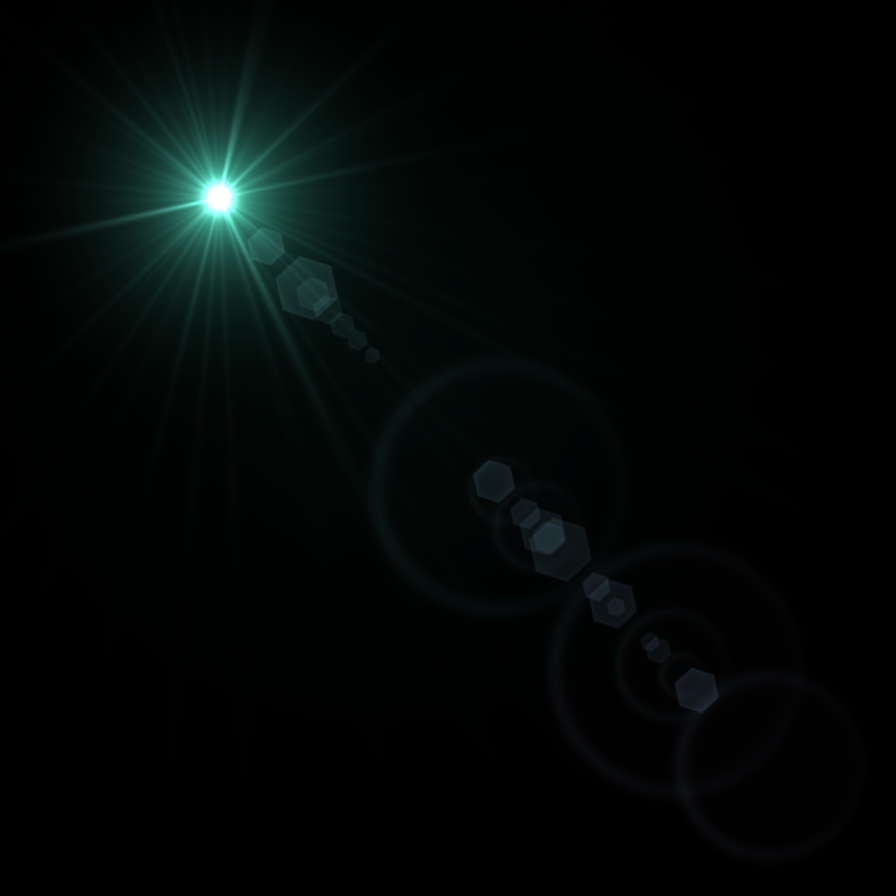
Give the GLSL for this background, as a WebGL 1 fragment shader.

```glsl
precision highp float;
// Lens flare on black: a teal star with fine hashed rays, and a trail of
// hexagonal ghosts and soft rings strung along one diagonal optical axis.
// Every part is additive light, measured in units of the canvas height.

uniform vec2 u_resolution;

const float TAU = 6.283185;
const vec2 LIGHT = vec2(0.245, 0.779);
const vec2 AXIS = vec2(0.5326, -0.5495);
const vec3 TEAL = vec3(0.38, 1.0, 0.86);
const vec3 RAY_TINT = vec3(0.5, 0.95, 0.9);
const vec3 GHOST_NEAR = vec3(0.055, 0.098, 0.1);
const vec3 GHOST_FAR = vec3(0.078, 0.1, 0.125);

float hash(float n) {
  n = fract(n * 0.1031);
  n *= n + 33.33;
  return fract(n * (n + n));
}

vec2 onAxis(float t) {
  return LIGHT + AXIS * t;
}

vec2 heading(float angle) {
  return vec2(cos(angle), sin(angle));
}

// Hexagon distance, slightly turned
float hexDistance(vec2 p, float radius) {
  float d = 0.0;
  for (int i = 0; i < 3; i++) {
    d = max(d, abs(dot(p, heading(0.22 + float(i) * TAU / 6.0))));
  }
  return d - radius * 0.91;
}

// Translucent hexagon with a faint rim
vec3 ghost(vec2 p, float t, float radius) {
  float d = hexDistance(p - onAxis(t), radius);
  float fill = 1.0 - smoothstep(-0.0015, 0.0015, d);
  float rim = exp(-abs(d + 0.0015) / 0.0025);
  return mix(GHOST_NEAR, GHOST_FAR, t) * fill * (0.75 + 0.25 * rim);
}

// Evenly spaced ghosts whose radius grows or shrinks along the axis
vec3 ghostChain(vec2 p, float count, float start, float spacing, float radius, float growth) {
  vec3 sum = vec3(0.0);
  for (int i = 0; i < 5; i++) {
    float k = float(i);
    if (k >= count) break;
    sum += ghost(p, start + k * spacing, radius + k * growth);
  }
  return sum;
}

// Soft circular band, stronger on the side facing away from the right
float ring(vec2 p, float t, float radius, float width) {
  vec2 q = p - onAxis(t);
  float r = length(q);
  float d = r - radius + width;
  float band = exp(-d * d / (width * width));
  float inside = 1.0 - smoothstep(radius - width, radius, r);
  float side = 0.65 - 0.4 * q.x / max(r, 0.001);
  return band * side + 0.12 * inside;
}

// Tapered streak leaving the light
float ray(vec2 q, float angle, float reach, float width) {
  vec2 dir = heading(angle);
  float along = dot(q, dir);
  float across = dot(q, vec2(-dir.y, dir.x));
  float w = 0.0016 + width * max(along, 0.0);
  float fade = exp(-max(along, 0.0) / reach) * smoothstep(0.0, 0.02, along);
  return exp(-across * across / (w * w)) * fade;
}

float rays(vec2 q) {
  // Three leading streaks
  float sum = 0.42 * ray(q, 1.37, 0.07, 0.018);
  sum += 0.36 * ray(q, 3.37, 0.075, 0.02);
  sum += 0.38 * ray(q, 5.16, 0.1, 0.028);
  // Five opposed pairs
  for (int i = 0; i < 10; i++) {
    float k = float(i);
    float angle = 0.21 + mod(k, 5.0) * 0.558 + floor(k / 5.0) * TAU * 0.5;
    sum += 0.17 * ray(q, angle, 0.09, 0.014);
  }
  // Fine scattered rays, longer toward the lower right
  for (int i = 0; i < 40; i++) {
    float k = float(i);
    float angle = (k + 0.9 * hash(k + 3.0)) * TAU / 40.0;
    float lean = max(dot(heading(angle), normalize(AXIS)), 0.0);
    float reach = 0.045 + 0.055 * hash(k + 51.0) + 0.12 * lean;
    float strength = mix(0.03, 0.14, hash(k + 97.0)) * (1.0 - 0.45 * lean);
    sum += strength * ray(q, angle, reach, 0.012);
  }
  return sum;
}

void main() {
  vec2 p = gl_FragCoord.xy / u_resolution.y;
  vec2 q = p - LIGHT;
  float d = length(q);

  // Star halo, bright core and broad haze
  vec3 color = TEAL * 0.82 * exp(-d / 0.058) * (1.0 - smoothstep(0.12, 0.34, d));
  color += TEAL * 0.45 * exp(-d / 0.02);
  color += vec3(1.1) * exp(-dot(q, q) / 0.00022);
  float haze = length(p - vec2(0.42, 0.62));
  color += vec3(0.006, 0.032, 0.026) * exp(-haze * haze / 0.065);
  color += RAY_TINT * rays(q);

  // Rings around the axis
  color += vec3(0.022, 0.04, 0.042) * ring(p, 0.587, 0.148, 0.011);
  float farRings = ring(p, 0.958, 0.146, 0.01) + ring(p, 1.154, 0.109, 0.009);
  float smallRings = ring(p, 0.949, 0.066, 0.006) + ring(p, 0.667, 0.053, 0.006);
  smallRings += ring(p, 0.594, 0.04, 0.005) + ring(p, 0.97, 0.027, 0.004);
  color += vec3(0.03, 0.034, 0.045) * farRings + vec3(0.022, 0.028, 0.033) * smallRings;

  // Hexagonal ghosts
  color += ghostChain(p, 2.0, 0.098, 0.085, 0.021, 0.014);
  color += 0.6 * ghostChain(p, 5.0, 0.196, 0.031, 0.019, -0.0025);
  color += ghostChain(p, 2.0, 0.575, 0.425, 0.0235, 0.0012);
  color += 0.75 * ghostChain(p, 3.0, 0.641, 0.0365, 0.017, 0.009);
  color += 0.6 * ghostChain(p, 2.0, 0.69, 0.141, 0.018, -0.0075);
  color += 0.8 * ghostChain(p, 2.0, 0.79, 0.034, 0.0156, 0.0115);
  color += 0.55 * ghostChain(p, 2.0, 0.902, 0.017, 0.0105, 0.004);

  gl_FragColor = vec4(min(color, 1.0), 1.0);
}
```
